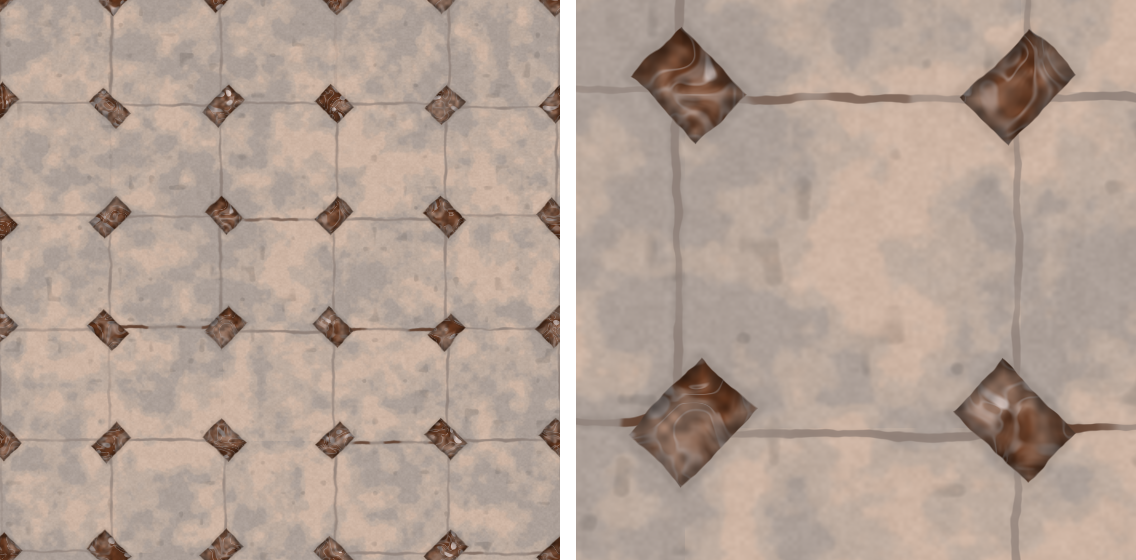
Left: the whole. Right: its middle third, enlarged.
Reproduce this texture procedurally as a WebGL 2 fragment shader.

```glsl
#version 300 es
precision highp float;

uniform vec2 u_resolution;
out vec4 outColor;

const float GRID = 5.0;
const vec2 GRID_OFFSET = vec2(-0.01, 0.06);
const vec3 STONE_GREY = vec3(0.67, 0.62, 0.59);
const vec3 STONE_MID = vec3(0.74, 0.67, 0.62);
const vec3 STONE_PEACH = vec3(0.82, 0.715, 0.645);
const vec3 SEAM = vec3(0.55, 0.49, 0.46);
const vec3 SOIL = vec3(0.33, 0.18, 0.10);
const vec3 LITTER = vec3(0.51, 0.40, 0.34);
const vec3 PEBBLE = vec3(0.62, 0.58, 0.57);

float hash(vec2 p) {
    return fract(sin(dot(p, vec2(127.1, 311.7))) * 43758.55);
}

vec2 hash2(vec2 p) {
    return vec2(hash(p), hash(p + 37.3));
}

// Value noise that wraps at the canvas edge
float noise(vec2 p, float freq) {
    p *= freq;
    vec2 i = floor(p), f = fract(p);
    f = f * f * (3.0 - 2.0 * f);
    float period = GRID * freq;
    vec2 a = mod(i, period), b = mod(i + 1.0, period);
    return mix(mix(hash(a), hash(vec2(b.x, a.y)), f.x),
               mix(hash(vec2(a.x, b.y)), hash(b), f.x), f.y);
}

float fbm(vec2 p, float freq) {
    float sum = 0.0, amp = 0.533;
    for (int i = 0; i < 4; i++) {
        sum += amp * noise(p, freq);
        freq *= 2.0;
        amp *= 0.5;
    }
    return sum;
}

float boxDistance(vec2 p, vec2 halfSize) {
    vec2 d = abs(p) - halfSize;
    return length(max(d, 0.0)) + min(max(d.x, d.y), 0.0);
}

// Tilted rectangular hole at each grid corner, its long axis alternating
float gapDistance(vec2 p) {
    vec2 corner = floor(p + 0.5);
    vec2 id = mod(corner, GRID);
    vec2 e = p - corner - (hash2(id + 5.1) - 0.5) * 0.05;
    vec2 r = vec2(e.x + e.y, e.y - e.x) * 0.7071;
    vec2 halfSize = mod(id.x + id.y, 2.0) < 0.5 ? vec2(0.155, 0.108) : vec2(0.108, 0.155);
    return boxDistance(r, halfSize + (hash2(id + 9.7) - 0.5) * 0.03);
}

// Seam along the second axis: x = distance, y = random value of this edge
vec2 seam(vec2 p, float seed) {
    float line = floor(p.x + 0.5);
    vec2 id = mod(vec2(line, floor(p.y)), GRID);
    float shift = (hash(id + seed) - 0.5) * 0.045;
    return vec2(abs(p.x - line - shift), hash(id + seed + 13.9));
}

float seamMask(vec2 s, float wear, float pixel) {
    float width = 0.008 + 0.006 * wear;
    float strength = smoothstep(0.08, 0.4, s.y) * mix(0.55, 1.0, wear);
    return strength * (1.0 - smoothstep(width - pixel, width + pixel, s.x));
}

// Mottled concrete with a tint for each paver
vec3 paverColor(vec2 p) {
    float tint = hash(mod(floor(p), GRID) + 3.3) - 0.5;
    float blotch = fbm(p, 6.0) + 0.35 * (noise(p, 2.0) - 0.5) + 0.14 * tint;
    vec3 color = mix(STONE_GREY, STONE_MID, smoothstep(0.32, 0.48, blotch));
    color = mix(color, STONE_PEACH, 0.85 * smoothstep(0.52, 0.68, blotch));
    color += 0.05 * (fbm(p, 23.0) - 0.5) + 0.03 * (noise(p, 70.0) - 0.5);
    float pits = smoothstep(0.86, 0.97, noise(p + 1.37, 11.0));
    return color * (1.0 - 0.1 * pits);
}

// Soil, fibres and scattered pebbles
vec3 fillColor(vec2 p) {
    vec2 bend = vec2(noise(p, 9.0), noise(p + 2.3, 9.0)) - 0.5;
    float fibre = abs(2.0 * noise(p + 0.3 * bend, 17.0) - 1.0);
    vec3 color = mix(SOIL, LITTER, smoothstep(0.25, 0.7, fbm(p + 0.12 * bend, 9.0)));
    color = mix(color, PEBBLE, 0.45 * smoothstep(0.35, 0.0, fibre));
    vec2 q = p * 11.0, cell = floor(q);
    for (int y = -1; y <= 1; y++)
    for (int x = -1; x <= 1; x++) {
        vec2 c = cell + vec2(x, y);
        vec2 id = mod(c, GRID * 11.0);
        vec2 d = q - c - hash2(id);
        d = vec2(d.x + 0.4 * d.y, d.y) + 1.5 * bend;
        float pick = hash(id + 21.7);
        float radius = 0.25 + 0.3 * hash(id + 8.2);
        float body = smoothstep(radius, radius - 0.18, length(d)) * step(0.72, pick);
        color = mix(color, PEBBLE * mix(0.8, 1.3, hash(id + 4.6)), 0.8 * body);
    }
    return color * (0.78 + 0.44 * noise(p, 33.0));
}

void main() {
    vec2 p = gl_FragCoord.xy / u_resolution * GRID - GRID_OFFSET;
    float pixel = GRID / min(u_resolution.x, u_resolution.y);
    vec2 wobble = vec2(fbm(p, 7.0), fbm(p + 1.9, 7.0)) - 0.5;
    vec2 q = p + 0.035 * wobble;
    float gap = gapDistance(q);
    vec2 upright = seam(q, 2.0), level = seam(q.yx, 6.0);
    float wear = noise(p, 8.0);

    // Softly rounded paver rims
    vec3 color = paverColor(p);
    float rim = min(gap, min(upright.x + 0.06 * (1.0 - upright.y),
                             level.x + 0.06 * (1.0 - level.y)));
    color *= mix(0.93, 1.0, smoothstep(0.0, 0.07, rim));
    color += 0.025 * smoothstep(0.025, 0.0, abs(rim - 0.035));

    // Seams, some open down to the soil
    float levelMask = seamMask(level, wear, pixel);
    color = mix(color, SEAM, 0.85 * max(levelMask, seamMask(upright, wear, pixel)));
    float opened = smoothstep(0.72, 0.85, level.y) * smoothstep(0.45, 0.6, wear);
    color = mix(color, SOIL, 0.8 * levelMask * opened);

    // Corner holes, shaded along the walls
    vec3 fill = fillColor(p) * mix(0.72, 1.05, smoothstep(0.0, -0.05, gap));
    color = mix(color, fill, 1.0 - smoothstep(-pixel, pixel, gap));
    outColor = vec4(color, 1.0);
}
```
